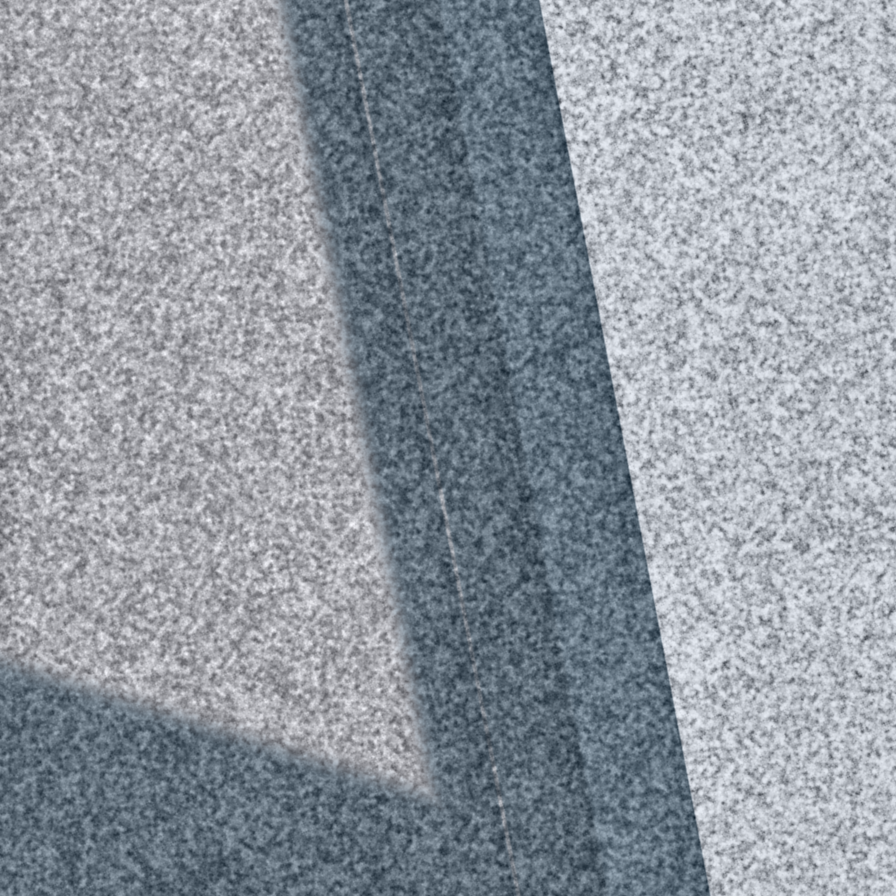
Write a WebGL 2 fragment shader that draws this texture.

```glsl
#version 300 es
precision highp float;

uniform vec2 u_resolution;
out vec4 fragColor;

// Slanted edges: x at the canvas top, drift in x towards the bottom
const vec2 SHADOW_EDGE = vec2(0.314, 0.191);
const vec2 FIRST_RIDGE = vec2(0.386, 0.193);
const vec2 SECOND_RIDGE = vec2(0.490, 0.189);
const vec2 WALL_EDGE = vec2(0.602, 0.191);
// Lower shadow: height at the left side, slope
const vec2 LOWER_SHADOW = vec2(0.262, -0.314);

const vec3 LEFT_STONE = vec3(0.655, 0.658, 0.680);
const vec3 RIGHT_STONE = vec3(0.708, 0.728, 0.758);
const vec3 LEFT_SHADE = vec3(0.372, 0.427, 0.474);
const vec3 STEP_SHADE = vec3(0.368, 0.425, 0.472);
const vec3 INNER_SHADE = vec3(0.388, 0.452, 0.504);
const vec3 RIDGE_LIGHT = vec3(0.600, 0.600, 0.620);

const float PENUMBRA = 0.014;
const float GRAIN_SCALE = 185.0;
const float LIT_CONTRAST = 0.64;
const float SHADE_CONTRAST = 0.52;

float hash(ivec2 cell) {
    uvec2 q = uvec2(cell + 4096) * uvec2(1597334673u, 3812015801u);
    uint n = (q.x ^ q.y) * 1597334673u;
    n = (n ^ (n >> 15)) * 2246822519u;
    n ^= n >> 13;
    return float(n >> 8) / 16777216.0;
}

float valueNoise(vec2 p) {
    ivec2 i = ivec2(floor(p));
    vec2 f = fract(p);
    f = f * f * (3.0 - 2.0 * f);
    float low = mix(hash(i), hash(i + ivec2(1, 0)), f.x);
    float high = mix(hash(i + ivec2(0, 1)), hash(i + ivec2(1, 1)), f.x);
    return mix(low, high, f.y);
}

// Signed grain around zero, octaves turned to hide the lattice
float grainNoise(vec2 p) {
    const mat2 TURN = mat2(0.8, 0.6, -0.6, 0.8);
    float sum = 0.0;
    float weight = 0.55;
    p = TURN * p * GRAIN_SCALE;
    for (int i = 0; i < 3; i++) {
        sum += weight * (valueNoise(p) - 0.5);
        p = TURN * p * 1.7 + 17.3;
        weight *= 0.6;
    }
    return sum;
}

// Horizontal distance, positive to the right of the edge
float sideOf(vec2 uv, vec2 edge) {
    return uv.x - edge.x - edge.y * (1.0 - uv.y);
}

float cover(float d, float width) {
    return smoothstep(-width, width, d);
}

void main() {
    vec2 uv = gl_FragCoord.xy / u_resolution;
    float pixel = 1.0 / min(u_resolution.x, u_resolution.y);
    float sharp = max(pixel, 0.0015);

    float grain = grainNoise(uv);
    float mottle = valueNoise(uv * 9.0) + 0.6 * valueNoise(uv * 31.0) - 0.8;

    float shadowSide = sideOf(uv, SHADOW_EDGE);
    float firstSide = sideOf(uv, FIRST_RIDGE);
    float secondSide = sideOf(uv, SECOND_RIDGE);
    float wallSide = sideOf(uv, WALL_EDGE);
    float lowerSide = LOWER_SHADOW.x + LOWER_SHADOW.y * uv.x - uv.y;

    // Soft shadow on the left face, its rim broken up by the grain
    float rough = grain * 0.018;
    float shade = max(cover(shadowSide + rough, PENUMBRA),
                      cover(lowerSide + rough, PENUMBRA * 1.25));
    vec3 leftShade = LEFT_SHADE - 0.025 * smoothstep(-0.05, 0.0, firstSide);
    vec3 leftLit = LEFT_STONE - 0.04 * (1.0 - smoothstep(0.0, 0.03, uv.x));
    vec3 color = mix(leftLit, leftShade, shade);

    // Shaded steps, darker as each one meets the next
    vec3 stepColor = STEP_SHADE - 0.05 * smoothstep(-0.06, 0.0, secondSide);
    vec3 innerColor = INNER_SHADE - 0.045 * smoothstep(-0.05, 0.0, wallSide);
    innerColor += 0.025 * exp(-abs(secondSide) / 0.012);
    color = mix(color, stepColor, cover(firstSide, sharp));
    color = mix(color, innerColor, cover(secondSide, sharp * 2.0));

    // Worn highlight and the dark crease beside it
    float wear = 0.55 + 0.7 * grain + 0.15 * mottle;
    float ridge = 1.0 - smoothstep(0.0008, 0.0008 + 2.0 * sharp, abs(firstSide));
    color -= 0.04 * exp(-abs(firstSide + 0.006) / 0.004);
    color = mix(color, RIDGE_LIGHT, ridge * clamp(wear, 0.0, 1.0));

    // Sunlit right face with a thin dark seam
    float wall = cover(wallSide, sharp);
    color -= 0.08 * (1.0 - wall) * exp(-abs(wallSide) / 0.004);
    vec3 rightLit = RIGHT_STONE + 0.025 * exp(-abs(wallSide) / 0.08);
    color = mix(color, rightLit, wall);

    // Stone grain, with darker flecks on the right face
    float lit = max(wall, 1.0 - shade);
    float fleck = grain - wall * (0.9 * grain * grain - 0.02);
    color += fleck * mix(SHADE_CONTRAST, LIT_CONTRAST, lit);
    color += mottle * 0.025;
    fragColor = vec4(clamp(color, 0.0, 1.0), 1.0);
}
```
